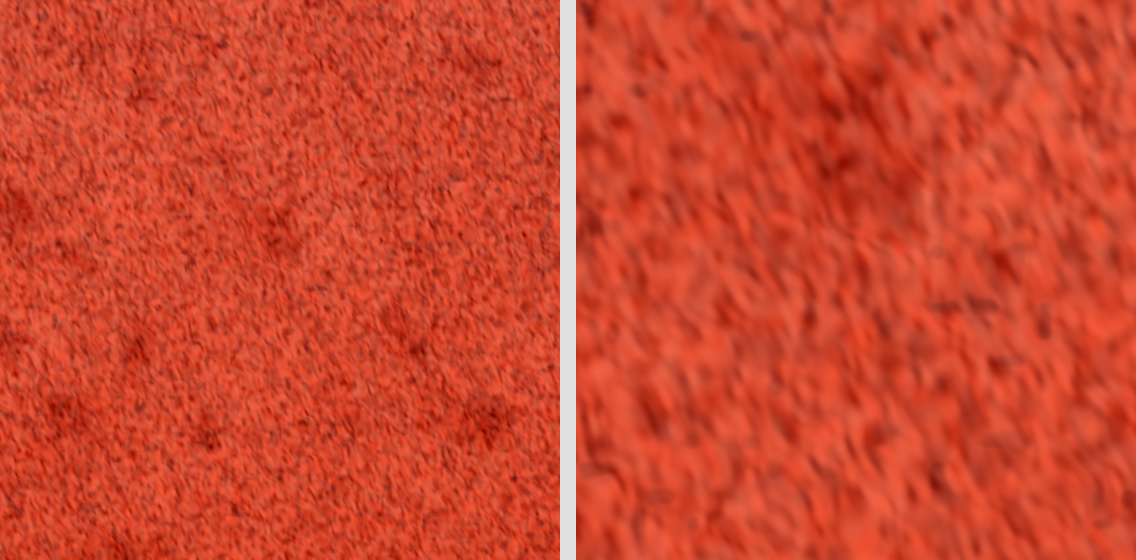
Left: the whole. Right: its middle third, enlarged.
Give the GLSL for this texture, as a WebGL 1 fragment shader.

```glsl
precision highp float;
uniform vec2 u_resolution;

float hash(vec2 p) {
  vec3 q = fract(vec3(p.xyx) * 0.1031);
  q += dot(q, q.yzx + 33.33);
  return fract((q.x + q.y) * q.z);
}

// Smooth value noise in -1..1
float noise(vec2 p) {
  vec2 cell = floor(p);
  vec2 f = fract(p);
  f = f * f * (3.0 - 2.0 * f);
  float low = mix(hash(cell), hash(cell + vec2(1.0, 0.0)), f.x);
  float high = mix(hash(cell + vec2(0.0, 1.0)), hash(cell + vec2(1.0, 1.0)), f.x);
  return 2.0 * mix(low, high, f.y) - 1.0;
}

float fbm(vec2 p) {
  float sum = 0.0;
  float weight = 0.5;
  for (int i = 0; i < 4; i++) {
    sum += weight * noise(p);
    p = mat2(1.6, 1.2, -1.2, 1.6) * p + 17.3;
    weight *= 0.55;
  }
  return sum;
}

// Short fibres whose long axis leans left of vertical by the given angle
float fibres(vec2 p, float lean, vec2 density) {
  float c = cos(lean);
  float s = sin(lean);
  vec2 q = vec2(c * p.x + s * p.y, c * p.y - s * p.x);
  return noise(q * density + 300.0);
}

void main() {
  vec2 uv = gl_FragCoord.xy / u_resolution.y;
  vec2 bend = vec2(noise(uv * 45.0 + 7.0), noise(uv * 45.0 + 91.0));
  vec2 p = uv + 0.003 * bend;

  // Fine slanted nap
  float grain = fibres(p, 0.36, vec2(160.0, 75.0))
              + 0.75 * fibres(p + 3.1, 0.50, vec2(205.0, 105.0))
              + 0.45 * fibres(p + 5.7, 0.20, vec2(120.0, 80.0));
  grain -= 0.18 * (grain * grain - 0.32);
  float tint = fibres(p + 8.3, 0.42, vec2(130.0, 70.0))
             + 0.6 * noise(uv * 95.0 + 40.0);

  // Broad wear and scattered deep red stains
  float wear = fbm(uv * 5.0 + 21.0);
  float stain = smoothstep(0.22, 0.75, fbm(uv * 8.0 + 63.0));
  float speck = smoothstep(0.55, 0.95, noise(uv * 62.0 + 150.0));

  vec3 color = vec3(0.812, 0.275, 0.18);
  color += grain * vec3(0.105, 0.073, 0.058);
  color += tint * vec3(-0.022, 0.026, 0.034);
  color += wear * vec3(0.03, 0.035, 0.03);
  color += (uv.y - 0.5) * vec3(0.0, 0.035, 0.045);
  color -= stain * vec3(0.13, 0.12, 0.10);
  color -= speck * vec3(0.12, 0.05, 0.025);

  gl_FragColor = vec4(clamp(color, 0.0, 1.0), 1.0);
}
```
